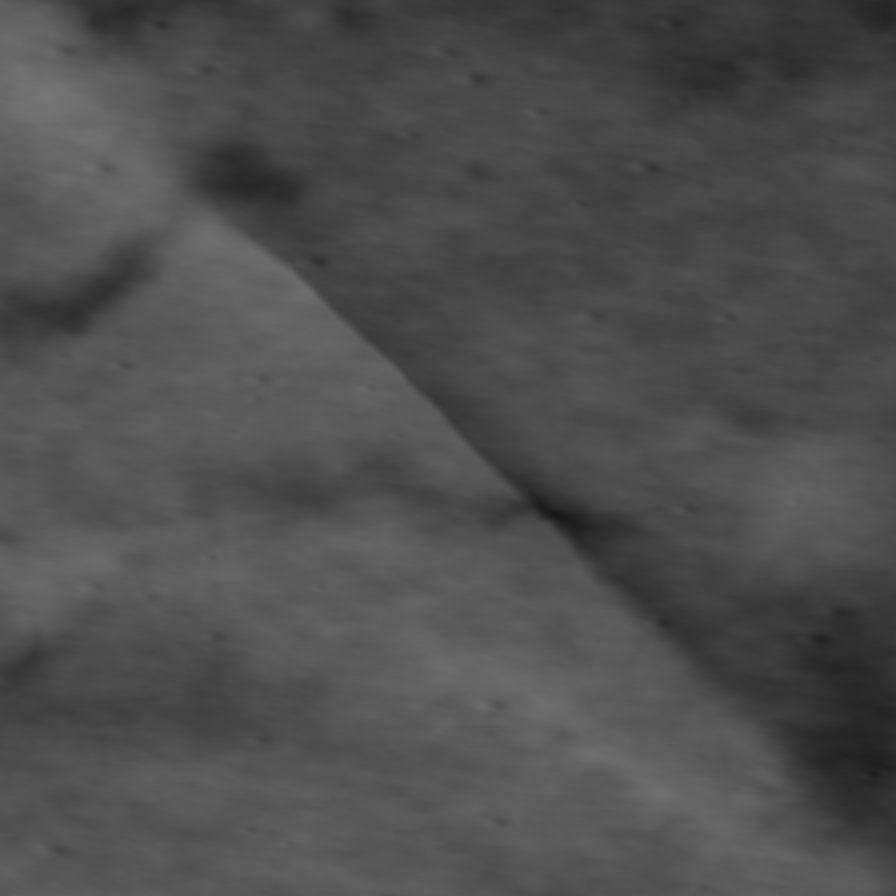
Write a three.js fragment shader that draws this texture.

```glsl
varying vec2 vUv;

const float PLAIN_TONE = 0.343;
const float UPLAND_TONE = 0.288;
const float SCARP_SHADE = 0.075;
const float SCARP_FADE = 0.08;
const float VALLEY_SHADE = 0.13;
const float VALLEY_WIDTH = 0.038;
const float MOTTLE = 0.095;
const float CLUMP = 0.06;
const float STREAK = 0.05;
const float GRAIN_TILT = -0.13;
const float WARP = 0.05;
const float CRATER_SHARE = 0.17;
const float CRATER_DEPTH = 0.075;

float hash(vec2 p) {
  vec3 q = fract(vec3(p.xyx) * 0.1031);
  q += dot(q, q.yzx + 33.33);
  return fract((q.x + q.y) * q.z);
}

float noise(vec2 p) {
  vec2 i = floor(p), f = fract(p);
  f = f * f * f * (f * (f * 6.0 - 15.0) + 10.0);
  return mix(mix(hash(i), hash(i + vec2(1.0, 0.0)), f.x),
             mix(hash(i + vec2(0.0, 1.0)), hash(i + 1.0), f.x), f.y);
}

float fbm(vec2 p) {
  float sum = 0.0, gain = 0.5;
  for (int i = 0; i < 4; i++) {
    sum += gain * (noise(p) - 0.5);
    p = mat2(1.9, 0.3, -0.3, 1.9) * p + 17.3;
    gain *= 0.52;
  }
  return sum;
}

vec2 rotate(vec2 p, float angle) {
  float c = cos(angle), s = sin(angle);
  return vec2(c * p.x + s * p.y, c * p.y - s * p.x);
}

// Soft elliptical patch, its long axis turned by angle
float patchAt(vec2 p, vec2 centre, vec2 radii, float angle) {
  vec2 q = rotate(p - centre, angle) / radii;
  return exp(-dot(q, q));
}

// Shaded pit on the right with a lit rim on the left
float pit(vec2 d, float radius) {
  vec2 stretch = vec2(1.7, 0.85) * radius;
  float shade = patchAt(d, vec2(0.6 * radius, 0.0), stretch, GRAIN_TILT);
  float rim = patchAt(d, vec2(-1.9 * radius, -0.2 * radius), stretch, GRAIN_TILT);
  return 0.7 * rim - shade;
}

float craters(vec2 p, float cells) {
  vec2 home = floor(p * cells);
  float sum = 0.0;
  for (int y = -1; y <= 1; y++) {
    for (int x = -1; x <= 1; x++) {
      vec2 id = home + vec2(x, y);
      vec2 centre = (id + vec2(hash(id + 3.7), hash(id + 41.2))) / cells;
      float size = hash(id + 77.1);
      float present = step(hash(id + 19.6), CRATER_SHARE);
      sum += present * (0.3 + 0.7 * size) * pit(p - centre, mix(0.05, 0.11, size) / cells);
    }
  }
  return sum;
}

// Upland with a crisp shaded foot, bounded by a curved scarp and a round dome
float scarpTone(vec2 p) {
  float foot = 0.71 - 0.125 * p.x + 0.08 * exp((0.24 - p.x) / 0.1);
  float height = p.y - min(foot, 1.03 - p.x);
  float steep = 1.0 - smoothstep(0.17, 0.28, p.x);
  float blur = 0.009 + 0.05 * smoothstep(0.5, 1.0, p.x) + 0.05 * steep;
  float upland = smoothstep(-blur, blur, height);
  float fall = max(height, 0.0) / SCARP_FADE;
  float fade = (1.0 - steep) * (1.0 - 0.4 * smoothstep(0.75, 1.0, p.x));
  return mix(PLAIN_TONE, UPLAND_TONE - SCARP_SHADE * fade * exp(-fall * fall), upland);
}

float valley(vec2 p) {
  float d = (p.y - 0.63 - 0.22 * p.x - 1.9 * p.x * p.x) / VALLEY_WIDTH;
  return exp(-d * d) * (1.0 - smoothstep(0.14, 0.25, p.x));
}

// Broad light and dark ground
float reliefTone(vec2 p) {
  float lit = 0.10 * patchAt(p, vec2(0.07, 0.88), vec2(0.16, 0.09), -0.45)
            + 0.05 * patchAt(p, vec2(0.30, 0.66), vec2(0.20, 0.08), -0.4)
            + 0.07 * patchAt(p, vec2(0.92, 0.44), vec2(0.09, 0.07), -0.3)
            + 0.05 * patchAt(p, vec2(0.12, 0.37), vec2(0.25, 0.05), 0.0)
            + 0.08 * patchAt(p, vec2(0.73, 0.14), vec2(0.26, 0.045), -0.5)
            + 0.05 * patchAt(p, vec2(0.64, 0.52), vec2(0.08, 0.11), 0.0);
  float dark = 0.09 * patchAt(p, vec2(0.28, 0.79), vec2(0.07, 0.035), -0.45)
             + 0.04 * patchAt(p, vec2(0.05, 0.77), vec2(0.09, 0.04), 0.3)
             + 0.05 * patchAt(p, vec2(0.13, 0.68), vec2(0.05, 0.03), 0.7)
             + 0.08 * patchAt(p, vec2(0.36, 0.445), vec2(0.20, 0.035), -0.08)
             + 0.10 * patchAt(p, vec2(0.62, 0.425), vec2(0.08, 0.018), -0.05)
             + 0.13 * patchAt(p, vec2(0.97, 0.20), vec2(0.10, 0.13), 0.3)
             + 0.06 * patchAt(p, vec2(0.15, 0.21), vec2(0.20, 0.05), -0.1)
             + 0.07 * patchAt(p, vec2(0.04, 0.27), vec2(0.06, 0.02), 0.65)
             + 0.09 * patchAt(p, vec2(0.15, 1.00), vec2(0.14, 0.035), -0.3)
             + 0.06 * patchAt(p, vec2(0.85, 0.93), vec2(0.10, 0.04), 0.0)
             + 0.10 * patchAt(p, vec2(0.99, 1.00), vec2(0.09, 0.06), 0.0)
             + 0.05 * smoothstep(0.82, 1.0, p.y) * smoothstep(0.2, 0.4, p.x);
  return lit - dark;
}

void main() {
  vec2 grain = rotate(vUv, GRAIN_TILT);
  vec2 warp = WARP * vec2(fbm(grain * 11.0), fbm(grain * 11.0 + 50.0));
  vec2 p = vUv + warp;
  float tone = scarpTone(vUv + 0.3 * warp) + reliefTone(p + 0.6 * warp) - VALLEY_SHADE * valley(p);
  tone += MOTTLE * fbm(grain * vec2(7.0, 12.0) + 8.0);
  tone += CLUMP * fbm(grain * vec2(19.0, 28.0) + 63.0);
  tone += STREAK * fbm(grain * vec2(24.0, 75.0) + 31.0);
  tone += CRATER_DEPTH * (craters(vUv, 6.0) + 0.8 * craters(vUv + 5.3, 15.0));
  gl_FragColor = vec4(vec3(clamp(tone, 0.08, 0.46)), 1.0);
}
```
